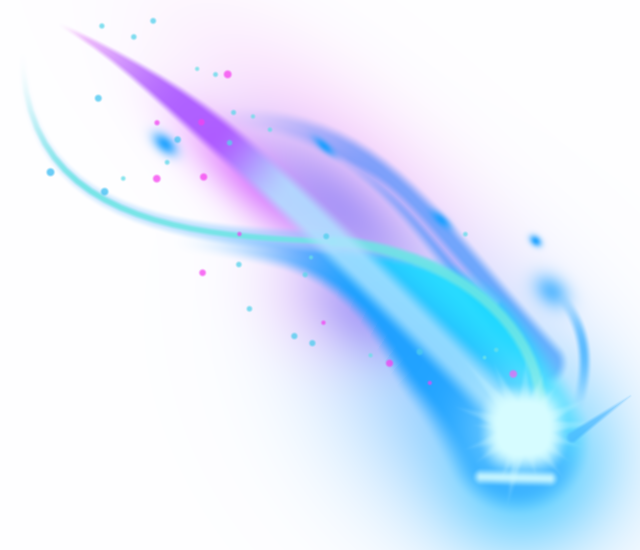
Give the GLSL for this background, as a Shadertoy shader.

```glsl
const vec3 PAPER = vec3(0.995, 0.995, 1.0);
const vec3 PINK = vec3(0.96, 0.76, 0.98);
const vec3 MAGENTA = vec3(0.88, 0.42, 1.0);
const vec3 VIOLET = vec3(0.64, 0.30, 1.0);
const vec3 LILAC = vec3(0.58, 0.52, 0.96);
const vec3 SKY = vec3(0.50, 0.77, 1.0);
const vec3 AZURE = vec3(0.08, 0.62, 1.0);
const vec3 CYAN = vec3(0.10, 0.86, 1.0);
const vec3 TEAL = vec3(0.42, 0.90, 0.89);
const vec3 ICE = vec3(0.84, 0.99, 1.0);
const vec2 HEAD = vec2(0.952, 0.220);
const vec2 FLOW = vec2(0.753, -0.658);
const int CURVE_STEPS = 22;
const int SPIKES = 17;
const int SPARKS = 38;
const float TAU = 6.2831853;

vec2 hash2(float n) {
    vec3 h = fract(vec3(n) * vec3(0.1031, 0.1030, 0.0973));
    h += dot(h, h.yzx + 33.33);
    return fract((h.xx + h.yz) * h.zy);
}

vec2 cubic(vec2 a, vec2 b, vec2 c, vec2 d, float t) {
    float s = 1.0 - t;
    return s * s * s * a + 3.0 * s * t * (s * b + t * c) + t * t * t * d;
}

// Distance to a segment and the position along it
vec2 segment(vec2 p, vec2 a, vec2 b) {
    vec2 ab = b - a;
    float h = clamp(dot(p - a, ab) / dot(ab, ab), 0.0, 1.0);
    return vec2(length(p - a - h * ab), h);
}

// Distance to a cubic curve and its parameter
vec2 curve(vec2 p, vec2 a, vec2 b, vec2 c, vec2 d) {
    vec2 best = vec2(9.0, 0.0), last = a;
    for (int i = 1; i <= CURVE_STEPS; i++) {
        vec2 next = cubic(a, b, c, d, float(i) / float(CURVE_STEPS));
        vec2 s = segment(p, last, next);
        if (s.x < best.x) best = vec2(s.x, (float(i) - 1.0 + s.y) / float(CURVE_STEPS));
        last = next;
    }
    return best;
}

float band(float d, float width, float soft) {
    return 1.0 - smoothstep(width - soft, width + soft, d);
}

// Elliptic falloff with its long axis along the flow
float glow(vec2 p, vec2 center, vec2 size) {
    vec2 q = p - center;
    q = vec2(dot(q, FLOW), dot(q, vec2(-FLOW.y, FLOW.x))) / size;
    return exp(-dot(q, q));
}

vec3 halo(vec2 p) {
    vec3 col = mix(PAPER, PINK, 0.72 * glow(p, vec2(0.64, 0.68), vec2(0.34, 0.13)));
    col = mix(col, PINK, 0.60 * glow(p, vec2(0.60, 0.43), vec2(0.14, 0.10)));
    col = mix(col, SKY, 0.80 * glow(p, vec2(0.86, 0.25), vec2(0.27, 0.20)));
    col = mix(col, MAGENTA, 0.80 * glow(p, vec2(0.47, 0.67), vec2(0.16, 0.055)));
    col = mix(col, LILAC, 0.75 * glow(p, vec2(0.62, 0.62), vec2(0.18, 0.07)));
    col = mix(col, LILAC, 0.60 * glow(p, vec2(0.66, 0.43), vec2(0.11, 0.065)));
    return mix(col, CYAN * vec3(2.0, 0.9, 1.0), 0.85 * glow(p, vec2(0.96, 0.15), vec2(0.13, 0.14)));
}

vec3 ribbons(vec3 col, vec2 p) {
    // Upper blue ribbon with a pale inner strand
    vec2 c = curve(p, vec2(0.37, 0.785), vec2(0.68, 0.80), vec2(0.76, 0.60), vec2(0.99, 0.34));
    float fade = smoothstep(0.0, 0.45, c.y);
    col = mix(col, mix(LILAC, AZURE, 0.25 + 0.45 * c.y), 0.75 * fade * band(c.x, 0.012 + 0.022 * c.y, 0.012));
    c = curve(p, vec2(0.56, 0.72), vec2(0.72, 0.70), vec2(0.78, 0.56), vec2(0.90, 0.45));
    col = mix(col, PINK, 0.5 * smoothstep(0.0, 0.4, c.y) * band(c.x, 0.006, 0.008));
    // Outer arc beside the head
    c = curve(p, vec2(1.02, 0.46), vec2(1.07, 0.40), vec2(1.07, 0.33), vec2(1.05, 0.26));
    col = mix(col, AZURE, 0.65 * sin(c.y * 3.14159) * band(c.x, 0.008, 0.007));
    // Broad body, deeper blue along its lower side
    c = curve(p, vec2(0.30, 0.570), vec2(0.68, 0.54), vec2(0.82, 0.44), vec2(0.94, 0.20));
    float width = 0.020 + 0.092 * smoothstep(0.2, 0.75, c.y);
    float side = smoothstep(-0.07, 0.08, dot(p - vec2(0.80, 0.40), vec2(0.658, 0.753)));
    col = mix(col, mix(AZURE, CYAN, side), 0.92 * smoothstep(0.0, 0.42, c.y) * band(c.x, width, 0.010 + 0.018 * c.y));
    // Teal line in two arcs
    c = curve(p, vec2(0.041, 0.91), vec2(0.04, 0.60), vec2(0.33, 0.57), vec2(0.606, 0.561));
    fade = smoothstep(0.0, 0.4, c.y);
    col = mix(col, SKY, 0.45 * fade * band(c.x, 0.004 + 0.014 * c.y, 0.008));
    col = mix(col, TEAL, 0.85 * fade * band(c.x, 0.005, 0.004));
    c = curve(p, vec2(0.606, 0.561), vec2(0.78, 0.55), vec2(0.98, 0.44), vec2(0.985, 0.25));
    col = mix(col, TEAL, 0.85 * band(c.x, 0.009, 0.006));
    // Main streak from violet to ice
    c = curve(p, vec2(0.103, 0.958), vec2(0.36, 0.83), vec2(0.64, 0.53), HEAD);
    width = 0.003 + 0.024 * smoothstep(0.0, 0.4, c.y);
    vec3 tint = mix(mix(PINK, VIOLET, smoothstep(0.0, 0.30, c.y)), mix(SKY, ICE, 0.55), smoothstep(0.36, 0.52, c.y));
    return mix(col, tint, (0.9 - 0.15 * c.y) * smoothstep(0.0, 0.08, c.y) * band(c.x, width, 0.004 + 0.016 * c.y));
}

vec3 sparks(vec3 col, vec2 p) {
    for (int i = 0; i < SPARKS; i++) {
        vec2 r = hash2(float(i) + 3.0), s = hash2(float(i) + 71.0);
        vec2 at = mix(vec2(0.10, 0.87), vec2(0.94, 0.32), r.x) + (r.y - 0.5) * 0.36 * vec2(0.658, 0.753);
        vec3 tint = s.x > 0.72 ? vec3(0.96, 0.25, 0.94) : mix(TEAL, AZURE, s.y * 0.6);
        col = mix(col, tint, 0.75 * band(length(p - at), 0.003 + 0.004 * s.y, 0.003));
    }
    // Larger drifting flakes
    float flakes = glow(p, vec2(0.300, 0.738), vec2(0.025, 0.015));
    flakes += glow(p, vec2(0.590, 0.734), vec2(0.022, 0.008)) + glow(p, vec2(0.802, 0.600), vec2(0.021, 0.009));
    flakes += 0.7 * glow(p, vec2(1.003, 0.470), vec2(0.035, 0.026)) + glow(p, vec2(0.974, 0.562), vec2(0.012, 0.009));
    return mix(col, AZURE, min(0.9 * flakes, 1.0));
}

vec3 impact(vec3 col, vec2 p) {
    for (int i = 0; i < SPIKES; i++) {
        vec2 r = hash2(float(i) + 19.0);
        float angle = (float(i) + 0.7 * r.x) * TAU / float(SPIKES);
        vec2 s = segment(p, HEAD, HEAD + (0.09 + 0.08 * r.y) * vec2(cos(angle), sin(angle)));
        col = mix(col, ICE, 0.65 * (1.0 - s.y) * band(s.x, 0.014 * (1.0 - s.y), 0.005));
    }
    vec2 ray = segment(p, vec2(1.04, 0.205), vec2(1.146, 0.280));
    col = mix(col, AZURE, 0.7 * (1.0 - 0.6 * ray.y) * band(ray.x, 0.009 * (1.0 - ray.y), 0.004));
    col = mix(col, ICE, 0.85 * band(segment(p, vec2(0.875, 0.133), vec2(1.0, 0.130)).x, 0.009, 0.009));
    vec2 q = abs(p - HEAD);
    float core = pow(pow(q.x, 3.0) + pow(q.y, 3.0), 1.0 / 3.0);
    col = mix(col, ICE, 0.55 * exp(-dot(q, q) / 0.011));
    return mix(col, ICE, band(core, 0.064, 0.022));
}

void mainImage(out vec4 fragColor, in vec2 fragCoord) {
    vec2 p = fragCoord / iResolution.y;
    vec3 col = ribbons(halo(p), p);
    col = impact(sparks(col, p), p);
    fragColor = vec4(clamp(col, 0.0, 1.0), 1.0);
}
```
